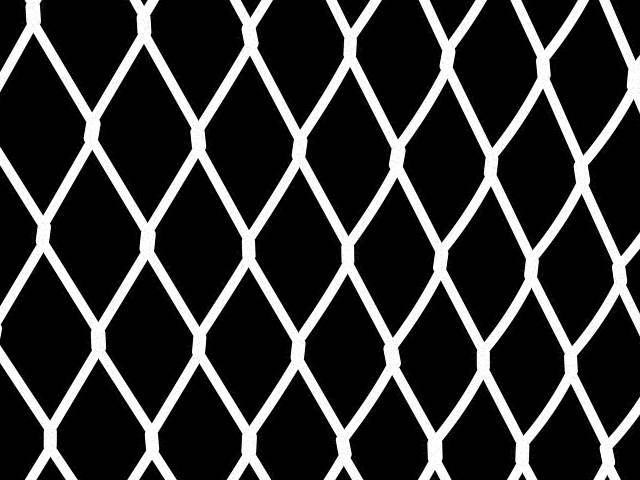
Write a WebGL 1 fragment shader that draws this pattern.

```glsl
precision highp float;
// Chain-link fence: white wires on black, seen in slight perspective.
// Each pixel is mapped back to the lattice; nearby knots and the wires
// between them are then measured in canvas space as distance functions.
uniform vec2 u_resolution;

// Perspective map: (ORIGIN + COLUMN * i + ROW * j) / (1 + dot(DEPTH, ij)).
// Canvas units: height = 1, y pointing down.
const vec2 ORIGIN = vec2(0.0712, 0.0286);
const vec2 COLUMN = vec2(0.2344, 0.0258);
const vec2 ROW    = vec2(0.0207, 0.4785);
const vec2 DEPTH  = vec2(0.01995, 0.04015);

const float WIRE_RADIUS = 0.0103;
const float KNOT_RADIUS = 0.0142;
const float KNOT_HALF   = 0.0145;  // half length of the knot core
const float HOOK        = 0.0185;  // where wires leave a knot, above and below

float hash(vec2 p) {
  return fract(sin(dot(p, vec2(127.1, 311.7))) * 43758.5453);
}

float cross2(vec2 a, vec2 b) {
  return a.x * b.y - a.y * b.x;
}

vec2 latticeToCanvas(vec2 ij) {
  return (ORIGIN + COLUMN * ij.x + ROW * ij.y) / (1.0 + dot(DEPTH, ij));
}

// Inverse of the perspective map, solved by Cramer's rule
vec2 canvasToLattice(vec2 p) {
  vec2 c = COLUMN - p * DEPTH.x;
  vec2 r = ROW - p * DEPTH.y;
  vec2 q = p - ORIGIN;
  return vec2(cross2(q, r), cross2(c, q)) / cross2(c, r);
}

// Wires run along two diagonal axes, so every integer pair is a knot
vec2 knotCentre(vec2 id) {
  vec2 jitter = vec2(hash(id), hash(id + 17.3)) - 0.5;
  return latticeToCanvas(0.5 * vec2(id.x + id.y, id.x - id.y)) + 0.004 * jitter;
}

// Distance to a segment that bulges sideways by bow at its middle
float bowedSegment(vec2 p, vec2 a, vec2 b, float bow) {
  vec2 ab = b - a;
  float h = clamp(dot(p - a, ab) / dot(ab, ab), 0.0, 1.0);
  vec2 side = normalize(vec2(-ab.y, ab.x));
  return length(p - a - ab * h - side * bow * 4.0 * h * (1.0 - h));
}

// Upright twist of wire, with its own lean and thickness
float knot(vec2 p, vec2 centre, vec2 id) {
  vec2 core = vec2(0.006 * (hash(id + 5.1) - 0.5), KNOT_HALF);
  float radius = KNOT_RADIUS * mix(0.93, 1.1, hash(id + 9.7));
  return bowedSegment(p, centre - core, centre + core, 0.0) - radius;
}

float fence(vec2 p) {
  vec2 ij = canvasToLattice(p);
  vec2 nearest = floor(vec2(ij.x + ij.y, ij.x - ij.y) + 0.5);
  vec2 hook = vec2(0.0, HOOK);
  float bow = 0.006 * smoothstep(0.2, 1.2, p.x);
  float d = 1.0;
  for (int y = -1; y <= 1; y++) {
    for (int x = -1; x <= 1; x++) {
      vec2 id = nearest + vec2(float(x), float(y));
      vec2 here = knotCentre(id);
      vec2 lower = knotCentre(id + vec2(1.0, 0.0));
      vec2 upper = knotCentre(id + vec2(0.0, 1.0));
      float falling = bowedSegment(p, here + hook, lower - hook, 0.0);
      float rising = bowedSegment(p, here - hook, upper + hook, bow);
      d = min(d, min(falling, rising) - WIRE_RADIUS);
      d = min(d, knot(p, here, id));
    }
  }
  return d;
}

void main() {
  vec2 p = gl_FragCoord.xy / u_resolution.y;
  p.y = 1.0 - p.y;
  float d = fence(p);

  // Faint grain: off-white in the wire, off-black just beside it
  float grain = hash(floor(p * 384.0));
  float wireTone = 1.0 - 0.05 * step(0.76, grain);
  float gapTone = 0.05 * step(0.8, grain) * (1.0 - smoothstep(0.008, 0.016, d));

  float edge = 0.6 / u_resolution.y;
  float cover = 1.0 - smoothstep(-edge, edge, d);
  gl_FragColor = vec4(vec3(mix(gapTone, wireTone, cover)), 1.0);
}
```
